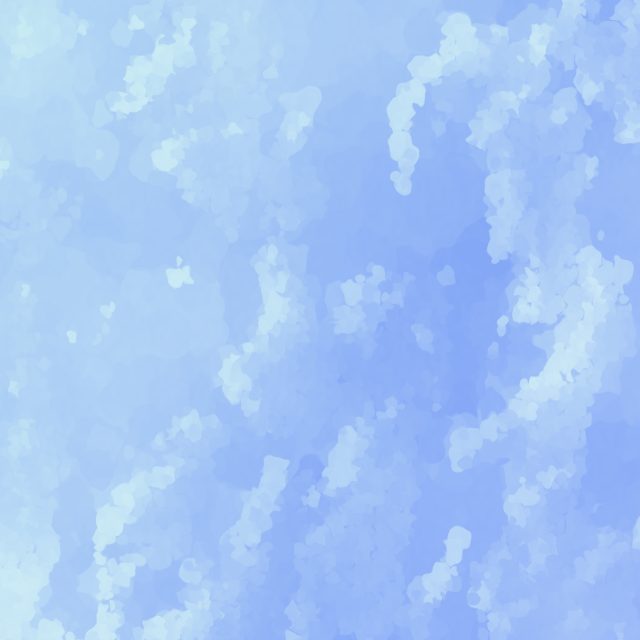
Write a Shadertoy shader that draws this texture.

```glsl
const vec3 DEEP_BLUE = vec3(0.520, 0.655, 0.968);
const vec3 PALE_BLUE = vec3(0.785, 0.900, 0.964);
const vec3 TEAL_TINT = vec3(0.000, 0.020, -0.010);
const vec2 CLOUD_FREQ = vec2(8.6, 5.4);   // columns taller than wide
const float CLOUD_LEAN = 0.30;
const float CLOUD_LEVEL = 0.505;          // density where clouds begin
const vec2 LIGHT_STEP = vec2(-0.030, 0.018);
const float RIM_LIFT = 0.44;
const float BODY_LIFT = 0.09;
const float BANK_LIFT = 0.38;
const float DAB_SCALE = 9.0;              // coarsest dabs per canvas
const float DAB_GROWTH = 1.95;
const float DAB_EDGE = 0.0019;
const int LAYERS = 4;

float hash(vec2 p) {
    vec3 h = fract(vec3(p.xyx) * 0.1031);
    h += dot(h, h.yzx + 33.33);
    return fract((h.x + h.y) * h.z);
}

float noise(vec2 p) {
    vec2 i = floor(p), f = fract(p);
    f = f * f * (3.0 - 2.0 * f);
    vec2 e = vec2(0.0, 1.0);
    return mix(mix(hash(i), hash(i + e.yx), f.x),
               mix(hash(i + e), hash(i + e.yy), f.x), f.y);
}

float fbm(vec2 p) {
    float sum = 0.0, amp = 0.53;
    for (int k = 0; k < 4; k++) {
        sum += amp * noise(p);
        p = mat2(1.6, 1.2, -1.2, 1.6) * p + 17.3;
        amp *= 0.5;
    }
    return sum;
}

vec2 warp(vec2 p, float freq) {
    return vec2(noise(p * freq + 3.7), noise(p * freq + 41.2)) - 0.5;
}

float puff(vec2 p, vec2 centre, vec2 size) {
    vec2 d = (p - centre) / size;
    return exp(-dot(d, d));
}

// Diagonal band of open deep sky
float valley(vec2 p) {
    float d = p.x - 0.42 - 0.50 * p.y;
    return exp(-d * d / 0.045);
}

// Bright solid banks at the right and the lower left
float bank(vec2 p) {
    return puff(p, vec2(0.88, 0.45), vec2(0.08, 0.17))
         + puff(p, vec2(0.97, 0.65), vec2(0.08, 0.12))
         + puff(p, vec2(0.85, 0.92), vec2(0.09, 0.12))
         + puff(p, vec2(0.06, 0.06), vec2(0.20, 0.12))
         + 0.5 * puff(p, vec2(0.58, 0.12), vec2(0.10, 0.18));
}

float skyTone(vec2 p) {
    float tone = mix(0.76, 0.42, smoothstep(0.0, 0.70, p.x));
    tone -= 0.34 * valley(p) + 0.16 * (1.0 - p.y);
    return max(tone + 0.50 * (fbm(p * 4.5 + 8.0) - 0.5), 0.02);
}

float density(vec2 p) {
    vec2 q = p + 0.09 * warp(p, 8.0);
    q.x -= CLOUD_LEAN * q.y;
    return fbm(q * CLOUD_FREQ + 5.4) + 0.12 * bank(p) - 0.06 * valley(p);
}

float cloudTone(vec2 p, float d) {
    float rim = smoothstep(0.01, 0.13, d - density(p + LIGHT_STEP));
    rim *= 1.0 - 0.65 * smoothstep(0.09, 0.22, d - CLOUD_LEVEL);
    float lift = BODY_LIFT + RIM_LIFT * rim + BANK_LIFT * min(bank(p), 1.0);
    return min(skyTone(p) + lift, 1.0);
}

// One layer of overlapping dabs, upper left outlines left visible
float paintDabs(float tone, vec2 p, float scale, int layer) {
    bool wash = layer < 2;
    float edge = (wash ? 1.3 : 1.0) * DAB_EDGE * scale;
    vec2 wobbled = p + 0.5 / scale * warp(p, 1.7 * scale) + 0.007 * warp(p, 85.0);
    vec2 g = wobbled * scale, cell = floor(g);
    for (int j = 1; j >= -1; j--)
    for (int i = 1; i >= -1; i--) {
        vec2 id = cell + vec2(i, j);
        vec2 seed = id + 57.0 * float(layer + 1);
        float pick = hash(seed + 11.5);
        vec2 centre = id + 0.2 + 0.6 * vec2(hash(seed), hash(seed + 23.1));
        vec2 c = centre / scale;
        float radius = mix(0.42, 0.80, hash(seed + 35.7));
        vec2 stretch = vec2(mix(0.9, 1.25, pick), 1.0);
        float dist = length((g - centre) * stretch) - radius;
        float cover = 1.0 - smoothstep(-edge, edge, dist);
        if (cover <= 0.0) continue;
        float d = density(c);
        float inCloud = smoothstep(-0.008, 0.008, d - CLOUD_LEVEL + 0.05 * (pick - 0.5));
        float dabTone = cloudTone(c, d) + 0.07 * (pick - 0.5);
        if (wash) {
            dabTone = mix(skyTone(c), dabTone, 0.5 * inCloud) + 0.09 * (pick - 0.5);
            cover *= 0.72;
        } else {
            cover *= 0.90 * inCloud;
        }
        tone = mix(tone, dabTone, cover);
    }
    return tone;
}

void mainImage(out vec4 fragColor, in vec2 fragCoord) {
    vec2 p = fragCoord / iResolution.y;
    float tone = skyTone(p);
    float scale = DAB_SCALE;
    for (int layer = 0; layer < LAYERS; layer++) {
        tone = paintDabs(tone, p, scale, layer);
        scale *= DAB_GROWTH;
    }

    // Faint brush grain, then colour with a teal upper left
    tone += 0.035 * (noise(p * vec2(130.0, 80.0)) - 0.5);
    vec3 color = mix(DEEP_BLUE, PALE_BLUE, clamp(tone, 0.0, 1.05));
    color += TEAL_TINT * (0.45 + 0.6 * (p.y - 1.4 * p.x));
    fragColor = vec4(clamp(color, 0.0, 1.0), 1.0);
}
```
